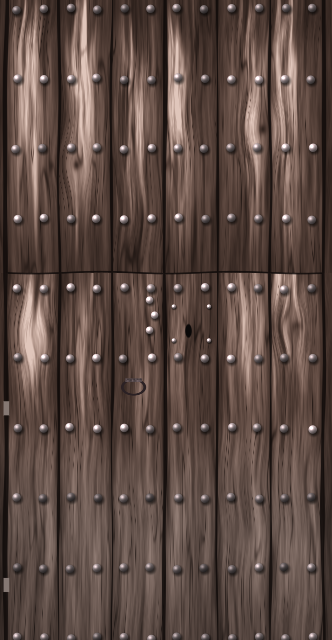
Give the GLSL for this texture, as a Shadertoy shader.

```glsl
// A weathered plank door: six boards, split into an upper and a lower leaf, with a grid of
// iron studs, a ring handle, a keyhole and hinges. Grain is stretched noise bent around knots.
// All lengths are in hundredths of the canvas height, measured from the top left corner.
#define BOARD_START 0.95
#define BOARD_WIDTH 8.27
#define SPLIT_Y 42.6
#define STUD_START vec2(2.6, 1.4)
#define STUD_PITCH vec2(4.2, 10.92)
#define STUD_RADIUS 0.66
#define GRAIN_CONTRAST 0.42
#define BLEACH 0.44
#define RING_POS vec2(20.9, 60.5)
#define KEYHOLE_POS vec2(29.5, 51.7)

// Bleached streak of each board: centre across the board, and strength
const float UPPER_CENTRE[6] = float[](0.44, 0.42, 0.43, 0.22, 0.66, 0.29);
const float LOWER_CENTRE[6] = float[](0.52, 0.62, 0.55, 0.25, 0.55, 0.36);
const float LOWER_POWER[6] = float[](1.0, 0.65, 0.35, 0.4, 0.75, 1.1);
const vec2 KNOTS[4] = vec2[](vec2(12.0, 25.8), vec2(41.1, 20.2), vec2(5.6, 53.0), vec2(45.6, 51.0));

float hash(vec2 p) {
    vec3 q = fract(p.xyx * 0.1031);
    q += dot(q, q.yzx + 33.33);
    return fract((q.x + q.y) * q.z);
}

float noise(vec2 p) {
    vec2 i = floor(p), f = fract(p);
    f = f * f * (3.0 - 2.0 * f);
    return mix(mix(hash(i), hash(i + vec2(1, 0)), f.x),
               mix(hash(i + vec2(0, 1)), hash(i + vec2(1, 1)), f.x), f.y);
}

float fbm(vec2 p) {
    float sum = 0.0, amp = 0.5;
    for (int i = 0; i < 4; i++) {
        sum += amp * noise(p);
        p = p * 2.03 + 17.0;
        amp *= 0.55;
    }
    return sum;
}

// Antialiased coverage of a signed distance
float cover(float d) {
    float pixel = 100.0 / iResolution.y;
    return smoothstep(0.6 * pixel, -0.6 * pixel, d);
}

float box(vec2 p, vec2 halfSize) {
    vec2 d = abs(p) - halfSize;
    return max(d.x, d.y);
}

float bell(float x) { return exp(-x * x); }

// Brown that turns greyer as it gets lighter
vec3 woodColour(float tone) { return tone * vec3(1.0, 0.69 + 0.22 * tone, 0.57 + 0.30 * tone); }

vec3 wood(vec2 p) {
    float across = (p.x - BOARD_START) / BOARD_WIDTH;
    float board = floor(across), u = across - board;
    int b = int(clamp(board, 0.0, 5.0));
    bool lower = p.y > SPLIT_Y;
    float leaf = lower ? 1.0 : 0.0;

    // Bend the grain around the knots
    float gx = p.x + 0.7 * noise(vec2(board * 7.0, p.y * 0.12)), core = 0.0;
    for (int i = 0; i < 4; i++) {
        vec2 d = p - KNOTS[i];
        gx -= 0.75 * d.x * exp(-dot(d * d, vec2(0.12, 0.05)));
        if (i < 2) core += exp(-dot(d * d, vec2(3.5, 1.6)));
    }
    vec2 g = vec2(gx + board * 31.0, p.y + leaf * 57.0);
    float coarse = fbm(g * vec2(0.65, 0.035));
    float fine = fbm(g * vec2(2.1, 0.11));
    float crack = bell((noise(g * vec2(1.6, 0.06)) - 0.5) / 0.045) * noise(g * vec2(0.9, 0.2) + 40.0);

    // Bleached streaks with ragged ends, darker towards the ends of each leaf
    float y = p.y + 14.0 * (noise(g * vec2(1.5, 0.03)) - 0.5);
    float streak, fade, base;
    if (lower) {
        streak = bell((u - LOWER_CENTRE[b]) / 0.33) * LOWER_POWER[b];
        fade = smoothstep(SPLIT_Y - 4.0, 47.0, y) * smoothstep(70.0, 53.0, y);
        base = 0.29 + 0.11 * smoothstep(64.0, 74.0, y) - 0.09 * smoothstep(84.0, 102.0, p.y);
    } else {
        streak = bell((u - UPPER_CENTRE[b]) / 0.25);
        fade = smoothstep(1.0, 7.0, y) * smoothstep(41.0, 17.0, y);
        base = 0.25 + 0.05 * smoothstep(2.0, 9.0, p.y) - 0.04 * smoothstep(32.0, 42.0, p.y);
    }
    float tone = base + BLEACH * streak * fade * smoothstep(0.15, 0.7, 0.5 * (coarse + fine));
    tone *= 1.0 + GRAIN_CONTRAST * 2.0 * (fine - 0.46) + 0.7 * (coarse - 0.46);
    tone *= (1.0 - 0.5 * crack) * (1.0 - 0.6 * min(core, 1.0));
    tone *= 0.78 + 0.22 * smoothstep(0.0, 0.14, min(u, 1.0 - u));
    if (board < 0.0 || board > 5.0) tone = 0.22 + 0.2 * (fine - 0.4);
    vec3 colour = woodColour(clamp(tone, 0.06, 0.88));
    return mix(colour, vec3(dot(colour, vec3(0.36))), 0.25 * smoothstep(60.0, 85.0, p.y));
}

// Dark gaps between boards and between the two leaves
float gaps(vec2 p) {
    float k = clamp(round((p.x - BOARD_START) / BOARD_WIDTH), 0.0, 6.0);
    float x = p.x - BOARD_START - k * BOARD_WIDTH + 0.4 * (noise(vec2(k * 9.0, p.y * 0.07)) - 0.5);
    float width = 0.06 + 0.2 * noise(vec2(k * 5.0 + 3.0, p.y * 0.1));
    if (k == 3.0 || k == 0.0 || k == 6.0) width += 0.14;
    float sill = abs(p.y - SPLIT_Y - 0.15 * sin(p.x * 0.3)) - 0.13;
    float inside = step(BOARD_START, p.x) * step(p.x, BOARD_START + 6.0 * BOARD_WIDTH);
    return max(cover(abs(x) - width), cover(sill) * inside) * 0.85;
}

// Domed metal head with a drop shadow, lit from the upper left
void dome(inout vec3 colour, vec2 d, float r, float shine) {
    colour *= 1.0 - 0.6 * smoothstep(r * 1.7, r * 0.6, length(d - r * vec2(0.25, 0.4)));
    vec2 n = d / r;
    float light = 0.46 - 0.26 * dot(n, vec2(0.45, 0.8)) + 0.55 * exp(-5.0 * dot(n + 0.3, n + 0.3));
    colour = mix(colour, vec3(1.0, 0.91, 0.92) * light * shine, cover(length(d) - r));
}

void mainImage(out vec4 fragColor, in vec2 fragCoord) {
    vec2 uv = fragCoord / iResolution.xy;
    vec2 p = vec2(uv.x, 1.0 - uv.y) * vec2(51.95, 100.0);
    vec3 colour = mix(wood(p), vec3(0.06, 0.04, 0.035), gaps(p));

    // Stud grid, duller in the top row and near the foot
    vec2 id = clamp(round((p - STUD_START) / STUD_PITCH), vec2(0), vec2(11, 9));
    vec2 jitter = vec2(hash(id + 3.0), hash(id + 71.0)) - 0.5;
    float shine = (0.75 + 0.5 * hash(id + 19.0)) * (id.y < 1.0 || id.y > 6.0 ? 0.75 : 1.0);
    dome(colour, p - STUD_START - id * STUD_PITCH - 0.4 * jitter, STUD_RADIUS, shine);

    // Pale discs and small nails around the lock
    for (float i = 0.0; i < 4.0; i++) {
        if (i < 3.0) dome(colour, p - vec2(23.4 + 0.8 * mod(i, 2.0), 46.9 + 2.35 * i), 0.58, 1.35);
        dome(colour, p - vec2(27.2 + 5.5 * mod(i, 2.0), 47.9 + 5.3 * floor(i / 2.0)), 0.34, 1.3);
    }

    // Keyhole and ring handle
    vec2 key = (p - KEYHOLE_POS) / vec2(0.5, 1.05);
    colour = mix(colour, vec3(0.04, 0.03, 0.03), cover((length(key) - 1.0) * 0.5));
    vec2 ring = p - RING_POS;
    float hoop = abs(length(ring * vec2(1.0, 1.5)) - 1.75) - 0.22;
    colour = mix(colour, vec3(0.17, 0.13, 0.14), cover(hoop));
    vec3 iron = vec3(0.34, 0.29, 0.30) * (0.6 + 0.8 * noise(p * 4.0));
    colour = mix(colour, iron, cover(box(ring + vec2(0.0, 1.1), vec2(1.3, 0.28))));

    // Hinges on the left edge
    for (float i = 0.0; i < 2.0; i++)
        colour = mix(colour, vec3(0.52, 0.47, 0.45), cover(box(p - vec2(1.0, 63.8 + 27.6 * i), vec2(0.45, 1.1))));
    fragColor = vec4(colour, 1.0);
}
```
